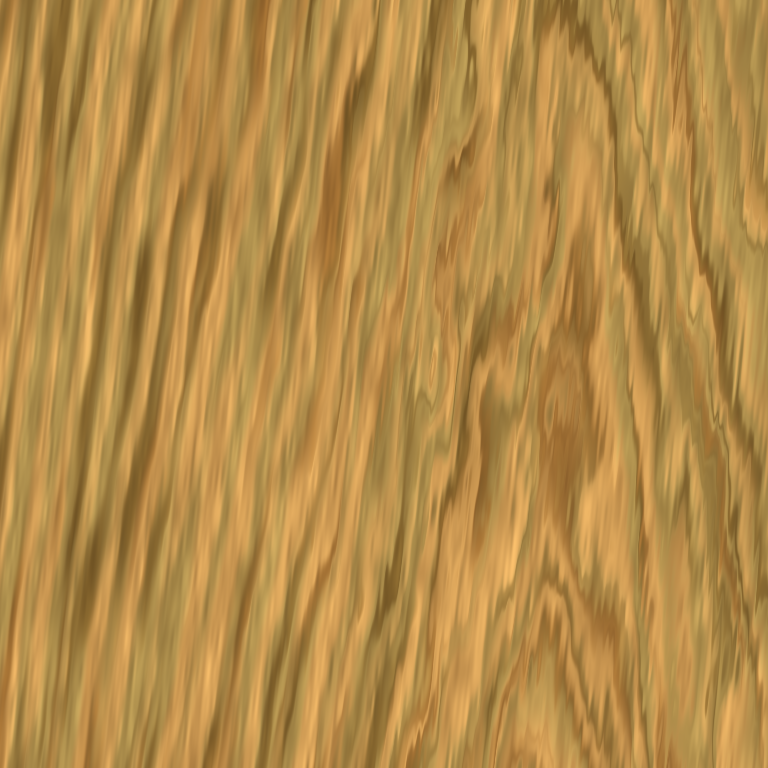
This texture is drawn by a three.js fragment shader. Its source:

```glsl
// Oak veneer: straight grain on the left, jagged cathedral arches on the right.
varying vec2 vUv;

float hash(vec2 p) {
  vec3 q = fract(vec3(p.xyx) * 0.1031);
  q += dot(q, q.yzx + 33.33);
  return fract((q.x + q.y) * q.z);
}

float noise(vec2 p) {
  vec2 cell = floor(p);
  vec2 f = fract(p);
  f = f * f * (3.0 - 2.0 * f);
  float low = mix(hash(cell), hash(cell + vec2(1.0, 0.0)), f.x);
  float high = mix(hash(cell + vec2(0.0, 1.0)), hash(cell + 1.0), f.x);
  return mix(low, high, f.y);
}

// Fine pores, long and narrow, leaning slightly to the right
float fibreNoise(vec2 p) {
  p.x -= 0.1 * p.y;
  float coarse = noise(p * vec2(90.0, 8.0) + 11.0);
  float medium = noise(p * vec2(170.0, 15.0) + 47.0);
  float fine = noise(p * vec2(270.0, 24.0) + 83.0);
  return 0.25 * coarse + 0.4 * medium + 0.35 * fine;
}

// Growth ring count: a cone of rings cut lengthwise, with its edges disturbed
float ringCoordinate(vec2 p, float fibre) {
  float arches = smoothstep(0.35, 0.6, p.x);
  float wobble = 0.26 * (noise(p * vec2(10.0, 4.0) + 5.0) - 0.5);
  wobble += 0.24 * (noise(p * vec2(21.0, 6.0) + 29.0) - 0.5);
  wobble += 0.10 * (noise(p * vec2(48.0, 10.0) + 71.0) - 0.5);
  float height = p.y + wobble * mix(0.3, 1.0, arches);
  height += mix(0.06, 0.16, arches) * (fibre - 0.5);
  float across = p.x - 0.72 - 0.03 * p.y;
  float taper = mix(0.11, 0.17, smoothstep(0.0, 0.5, p.x));
  return (sqrt(across * across + 0.0025) + taper * height) / 0.036;
}

void main() {
  vec2 p = vUv;
  float fibre = fibreNoise(p);
  float ring = ringCoordinate(p, fibre);
  float along = p.y + 3.0 * p.x;

  // Bands alternate between warm and olive wood
  float band = 0.47 + 0.25 * sin(6.2832 * ring);
  band += 0.7 * (noise(vec2(ring * 1.3, along * 2.5) + 17.0) - 0.5);
  float warm = smoothstep(0.15, 0.8, band + 0.3 * (fibre - 0.5));

  // Thin late-wood lines fade in and out along the rings
  float line = 0.6 * noise(vec2(ring * 2.6, along * 3.5) + 61.0);
  line += 0.4 * noise(vec2(ring * 5.5, along * 5.0) + 97.0);
  line -= 0.06 * sin(6.2832 * ring + 0.6);
  float late = smoothstep(0.42, 0.88, line + 0.25 * (fibre - 0.5));

  vec3 olive = vec3(0.68, 0.56, 0.30);
  vec3 orange = vec3(0.82, 0.615, 0.335);
  vec3 lateTint = vec3(0.70, 0.63, 0.50);
  vec3 colour = mix(olive, orange, warm);
  colour *= mix(vec3(1.0), lateTint, 0.9 * late);

  // Pale and dark pores, the pale ones slightly yellow
  colour *= 1.0 + vec3(0.46, 0.52, 0.62) * (fibre - 0.5);

  gl_FragColor = vec4(colour, 1.0);
}
```
